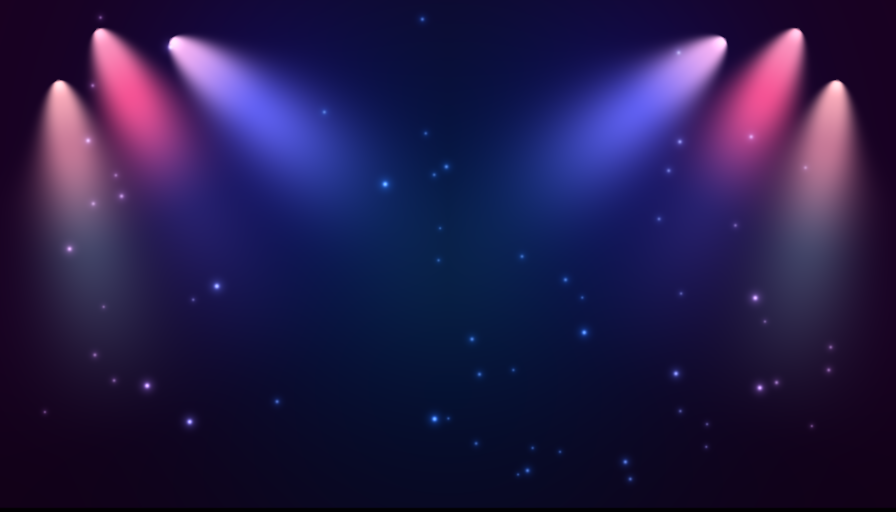
This background is drawn by a Shadertoy shader. Its source:

```glsl
// Stage backdrop: three mirrored pairs of soft coloured spotlights over a navy haze.
// Each beam is a parabolic plume, crisp and round at the lamp and softer further out,
// blended by screening; hashed specks of light are scattered on top.

#define STAR_COUNT 60
#define STAR_SIZE 0.0046
#define BEAM_SPREAD 0.168
#define BEAM_CURVE 0.52
#define FLOOR_HEIGHT 0.008
#define EDGE_COLOR vec3(0.100, 0.000, 0.125)
#define HAZE_COLOR vec3(0.008, 0.078, 0.235)

vec3 screenBlend(vec3 a, vec3 b) {
    return 1.0 - (1.0 - a) * (1.0 - clamp(b, 0.0, 1.0));
}

vec3 hash3(float n) {
    vec3 v = fract(vec3(n) * vec3(0.1031, 0.1130, 0.0973));
    v += dot(v, v.yzx + 33.33);
    return fract((v.xxy + v.yzz) * v.zyx);
}

float gaussian(vec2 offset, vec2 radius) {
    vec2 q = offset / radius;
    return exp(-dot(q, q));
}

// Light leaves the lamp as nearColor, peaks as midColor, then fades as farColor.
vec3 beam(vec2 p, vec2 lamp, vec2 aim, float midAt, float reach,
          vec3 nearColor, vec3 midColor, vec3 farColor) {
    vec2 axis = normalize(aim);
    vec2 offset = p - lamp;
    float along = dot(offset, axis);
    float across = dot(offset, vec2(-axis.y, axis.x));
    float t = max(along, 0.0);

    // Cross-section: flat-topped with a firm rim near the lamp, Gaussian far away
    float width = BEAM_SPREAD * pow(t + 0.0005, BEAM_CURVE);
    float softness = mix(3.6, 2.0, smoothstep(0.0, 0.24, t));
    float profile = exp(-pow(abs(across) / width + 0.0001, softness));

    float fade = smoothstep(-0.003, 0.006, along)
               * (1.0 - smoothstep(0.7 * midAt, reach, along));
    vec3 color = mix(nearColor, midColor, smoothstep(0.0, midAt, t));
    color = mix(color, farColor, smoothstep(0.9 * midAt, 2.6 * midAt, t));
    color += 0.22 * gaussian(offset - 0.008 * axis, vec2(0.016));
    return color * profile * fade;
}

vec3 backdrop(vec2 m) {
    float center = gaussian(m - vec2(0.0, 0.48), vec2(0.53, 0.68));
    vec3 color = mix(EDGE_COLOR, HAZE_COLOR, center);
    color += vec3(0.010, 0.010, 0.150) * gaussian(m - vec2(0.36, 0.72), vec2(0.26, 0.30));
    color += vec3(0.020, 0.040, 0.020) * gaussian(m - vec2(0.0, 0.47), vec2(0.22, 0.20));
    return color * mix(0.72, 1.0, smoothstep(0.0, 0.45, m.y));
}

vec3 spotlights(vec3 color, vec2 m) {
    // Inner blue, middle rose, outer pale beam
    color = screenBlend(color, beam(m, vec2(0.542, 0.924), vec2(-0.776, -0.630), 0.23, 0.80,
        vec3(0.98, 0.70, 0.94), vec3(0.34, 0.35, 0.94), vec3(0.06, 0.14, 0.28)));
    color = screenBlend(color, beam(m, vec2(0.685, 0.944), vec2(-0.457, -0.889), 0.16, 0.80,
        vec3(0.98, 0.60, 0.72), vec3(0.96, 0.31, 0.48), vec3(0.15, 0.15, 0.36)));
    return screenBlend(color, beam(m, vec2(0.761, 0.844), vec2(-0.176, -0.984), 0.14, 0.74,
        vec3(1.00, 0.69, 0.70), vec3(0.76, 0.47, 0.52), vec3(0.28, 0.38, 0.43)));
}

vec3 stars(vec2 p, float halfWidth) {
    vec3 light = vec3(0.0);
    for (int i = 0; i < STAR_COUNT; i++) {
        vec3 seed = hash3(float(i) * 7.31 + 4.7);
        vec2 place = vec2((seed.x * 2.0 - 1.0) * halfWidth * 0.90, 0.05 + 0.95 * seed.y);
        float strength = mix(0.35, 1.0, seed.z * seed.z);
        float radius = STAR_SIZE * mix(0.65, 1.25, seed.z);
        float side = smoothstep(0.25, 0.72, abs(place.x));
        vec3 tint = mix(vec3(0.10, 0.38, 1.00), vec3(0.72, 0.42, 0.90), side);
        vec2 offset = p - place;
        float core = gaussian(offset, vec2(radius));
        float halo = gaussian(offset, vec2(radius * 2.4));
        light += strength * (tint * (0.65 * core + 0.35 * halo) + 0.40 * core * core);
    }
    return light;
}

void mainImage(out vec4 fragColor, in vec2 fragCoord) {
    // Height-based units, x measured from the centre line
    vec2 p = (fragCoord - vec2(0.5 * iResolution.x, 0.0)) / iResolution.y;
    vec2 mirrored = vec2(abs(p.x), p.y);

    vec3 color = spotlights(backdrop(mirrored), mirrored);
    color = screenBlend(color, stars(p, 0.5 * iResolution.x / iResolution.y));

    // Dark floor line
    float pixel = 1.0 / iResolution.y;
    color *= mix(0.12, 1.0, smoothstep(FLOOR_HEIGHT - pixel, FLOOR_HEIGHT + pixel, p.y));
    fragColor = vec4(clamp(color, 0.0, 1.0), 1.0);
}
```
